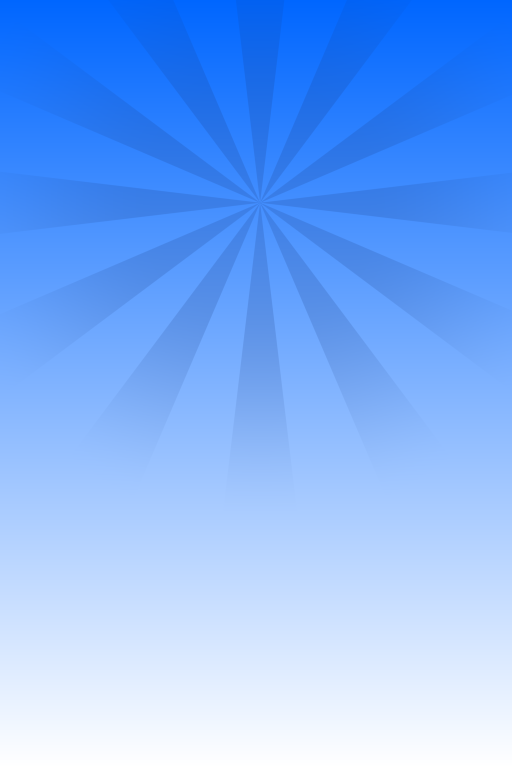
This background is drawn by a Shadertoy shader. Its source:

```glsl
// Blue-to-white vertical gradient with a soft dark sunburst in the upper part.

const vec3 SKY_TOP = vec3(0.0, 0.4, 1.0);
const vec3 SKY_BOTTOM = vec3(1.0);
const vec3 RAY_COLOR = vec3(0.08, 0.20, 0.47);

const vec2 BURST_CENTER = vec2(0.508, 0.736); // fraction of the canvas
const float RAY_COUNT = 12.0;
const float RAY_HALF_ANGLE = 0.119;           // radians
const float RAY_OPACITY = 0.18;
const float FADE_START = 0.13;                // radii in canvas heights
const float FADE_END = 0.42;

const float TAU = 6.283185;

// Antialiased coverage of evenly spaced wedges, one of them pointing up.
float rayCoverage(vec2 p, float pixel) {
    float sector = TAU / RAY_COUNT;
    float angle = atan(p.x, p.y);
    float fromAxis = abs(mod(angle + 0.5 * sector, sector) - 0.5 * sector);
    float edgeDistance = length(p) * sin(RAY_HALF_ANGLE - fromAxis);
    return smoothstep(-0.7 * pixel, 0.7 * pixel, edgeDistance);
}

void mainImage(out vec4 fragColor, in vec2 fragCoord) {
    vec2 uv = fragCoord / iResolution.xy;
    float pixel = 1.0 / iResolution.y;
    vec2 p = (fragCoord - BURST_CENTER * iResolution.xy) * pixel;

    // Sky
    vec3 color = mix(SKY_BOTTOM, SKY_TOP, uv.y);

    // Rays, fading out with distance from the center
    float fade = 1.0 - smoothstep(FADE_START, FADE_END, length(p));
    color = mix(color, RAY_COLOR, RAY_OPACITY * fade * rayCoverage(p, pixel));

    fragColor = vec4(color, 1.0);
}
```
